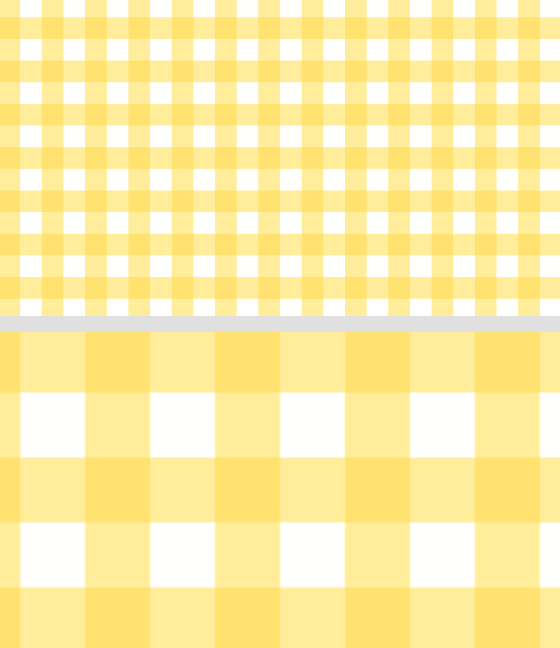
Top, the full canvas; bottom, a detail of the centre.
Write a Shadertoy shader that draws this pattern.

```glsl
// Yellow and white gingham: two sets of translucent bands crossing at right angles.

const float PERIOD = 0.13704;               // band spacing, in canvas heights
const float BAND_SHARE = 0.5;               // band width as a share of the period
const vec2 BAND_OFFSET = vec2(-0.25, 0.0);  // band centre from canvas centre, in periods
const float EDGE_SOFTNESS = 0.0035;         // blend width at band edges, in canvas heights

const vec3 CLOTH_WHITE = vec3(1.0, 1.0, 0.995);
const vec3 SINGLE_YELLOW = vec3(1.0, 0.93, 0.61);
const vec3 CROSSED_YELLOW = vec3(1.0, 0.886, 0.435);

// Coverage of the vertical (x) and horizontal (y) bands.
vec2 bandCoverage(vec2 p, float softness) {
    vec2 cell = fract(p / PERIOD - BAND_OFFSET + 0.5) - 0.5;
    vec2 edgeDistance = (abs(cell) - 0.5 * BAND_SHARE) * PERIOD;
    return 1.0 - smoothstep(-0.5 * softness, 0.5 * softness, edgeDistance);
}

void mainImage(out vec4 fragColor, in vec2 fragCoord) {
    vec2 p = (fragCoord - 0.5 * iResolution.xy) / iResolution.y;
    float softness = max(EDGE_SOFTNESS, 1.0 / iResolution.y);
    vec2 band = bandCoverage(p, softness);

    // One band tints the cloth; a second deepens the tint.
    vec3 betweenRows = mix(CLOTH_WHITE, SINGLE_YELLOW, band.x);
    vec3 withinRows = mix(SINGLE_YELLOW, CROSSED_YELLOW, band.x);
    fragColor = vec4(mix(betweenRows, withinRows, band.y), 1.0);
}
```
